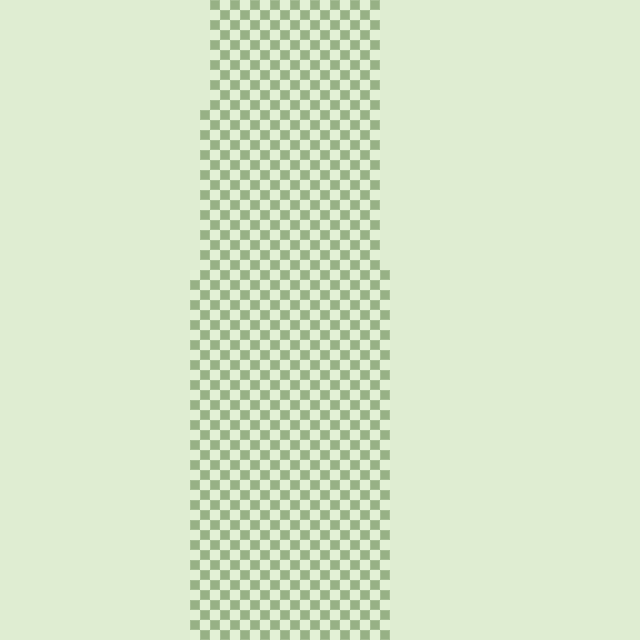
Give the GLSL for this pattern, as a Shadertoy shader.

```glsl
// Coverage of a unit cell, softened just inside its border
float cellCoverage(vec2 local, float pixel) {
    vec2 inset = 0.5 - abs(local - 0.5);
    return smoothstep(0.0, 0.7 * pixel, min(inset.x, inset.y));
}

// Column range of the band: it widens in steps toward the bottom
vec2 bandColumns(float row) {
    float upperStep = step(10.5, row);
    float lowerStep = step(26.5, row);
    return vec2(21.0 - upperStep - lowerStep, 37.0 + lowerStep);
}

void mainImage(out vec4 fragColor, in vec2 fragCoord) {
    vec3 paleGreen = vec3(0.875, 0.93, 0.825);
    vec3 lightCell = vec3(0.89, 0.945, 0.84);
    vec3 sageGreen = vec3(0.592, 0.693, 0.522);

    // Grid of 64 cells, rows counted downward
    vec2 grid = fragCoord / iResolution.xy * 64.0;
    grid.y = 64.0 - grid.y;
    vec2 cell = floor(grid);
    float pixel = 64.0 / min(iResolution.x, iResolution.y);

    // Stepped band filled with a checkerboard
    vec2 columns = bandColumns(cell.y);
    float band = step(columns.x, cell.x) * step(cell.x, columns.y);
    float checker = mod(cell.x + cell.y, 2.0);
    float ink = band * checker * cellCoverage(fract(grid), pixel);

    vec3 color = mix(paleGreen, lightCell, band * (1.0 - checker));
    color = mix(color, sageGreen, ink);
    fragColor = vec4(color, 1.0);
}
```
